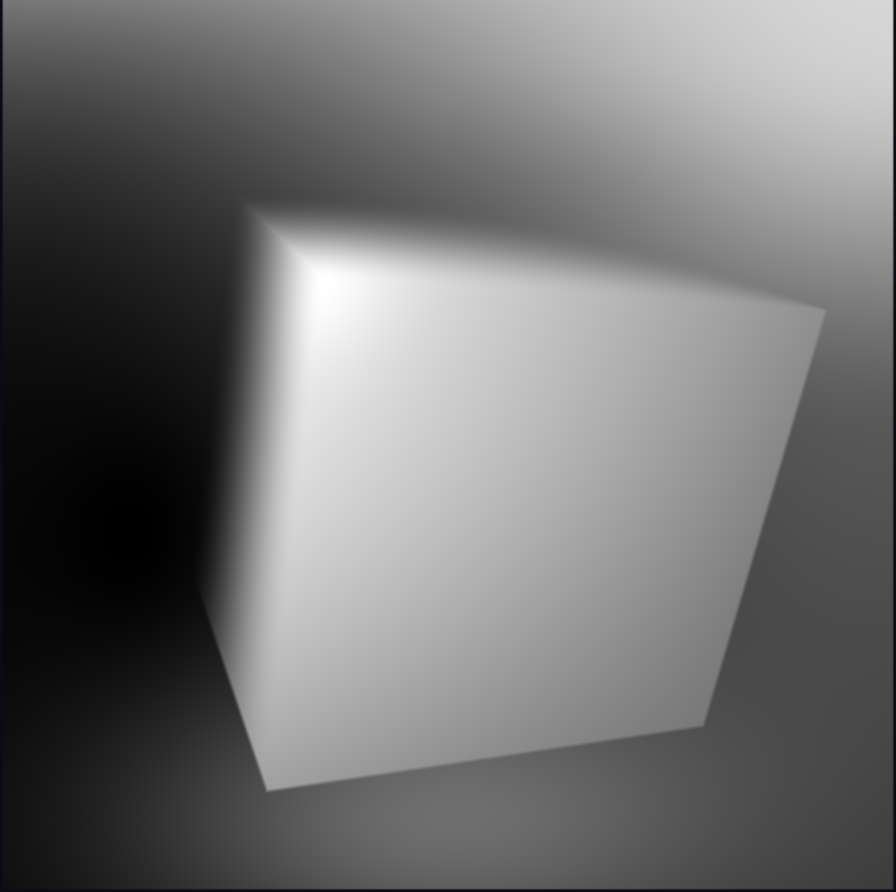
Give the GLSL for this texture map, as a WebGL 2 fragment shader.

```glsl
#version 300 es
precision highp float;

uniform vec2 u_resolution;
out vec4 fragColor;

// Signed distance to the line a-b, positive on its left side
float edgeDistance(vec2 p, vec2 a, vec2 b) {
    vec2 d = normalize(b - a);
    return d.x * (p.y - a.y) - d.y * (p.x - a.x);
}

float glow(vec2 p, vec2 center, vec2 radius) {
    vec2 d = (p - center) / radius;
    return exp(-dot(d, d));
}

float backdrop(vec2 p) {
    float left = 0.02 + 0.45 * pow(p.y, 5.0);
    float right = 0.22 + 0.24 * p.y + 0.38 * smoothstep(0.5, 0.95, p.y);
    float shade = mix(left, right, smoothstep(0.0, 1.0, p.x));
    shade += 0.31 * glow(p, vec2(0.45, 0.08), vec2(0.33, 0.17));
    shade -= 0.05 * glow(p, vec2(0.62, 0.8), vec2(0.2, 0.1));
    shade -= 0.05 * glow(p, vec2(0.17, 0.4), vec2(0.1, 0.15));
    return max(shade, 0.0);
}

// Front face light, from st = (0, 0) at the bright upper left corner
float faceLight(vec2 st) {
    float shade = mix(mix(0.9, 0.56, st.x), mix(0.6, 0.47, st.x), st.y);
    shade += 0.08 * sin(2.5 * st.y + 0.3) * (1.0 - st.x * st.x);
    return shade + 0.08 * exp(-dot(st, st) * 40.0);
}

void main() {
    vec2 p = gl_FragCoord.xy / u_resolution;
    float soft = max(0.003, 1.0 / u_resolution.y);

    // Corners of the front face and the lower corner of the side
    vec2 topLeft = vec2(0.362, 0.686);
    vec2 topRight = vec2(0.922, 0.652);
    vec2 lowRight = vec2(0.785, 0.186);
    vec2 lowLeft = vec2(0.298, 0.113);
    vec2 sideLow = vec2(0.214, 0.362);

    float fromLeft = edgeDistance(p, topLeft, lowLeft);
    float fromBottom = edgeDistance(p, lowLeft, lowRight);
    float fromRight = edgeDistance(p, lowRight, topRight);
    float fromTop = edgeDistance(p, topRight, topLeft);
    float fromSide = edgeDistance(p, sideLow, lowLeft);

    // Face coordinates, held at the borders so the bevels continue the light
    vec2 st = max(vec2(fromLeft, fromTop), 0.0);
    st /= st + max(vec2(fromRight, fromBottom), 0.0) + 1e-4;

    // Bevels fade outward on the left and across the curved top
    float outerX = 0.26 + (p.y - 0.784) * 0.1165;
    float innerX = topLeft.x + (p.y - topLeft.y) * 0.1117;
    float k = clamp((p.x - 0.27) / 0.652, 0.0, 1.0);
    float outerY = 0.784 - 0.13 * k * k;
    float innerY = topLeft.y - 0.0607 * (p.x - topLeft.x);
    float bevelLeft = (p.x - outerX) / (innerX - outerX);
    float bevelTop = (outerY - p.y) / max(outerY - innerY, 0.004);
    float fade = smoothstep(0.0, 1.0, min(bevelLeft, bevelTop));

    // Crisp outline on the right and below
    float inside = min(min(fromRight, fromBottom), fromSide);
    float solid = smoothstep(-soft, soft, inside) * fade;
    vec3 color = vec3(mix(backdrop(p), faceLight(st), solid));

    // Thin dark frame, open at the top
    float frame = min(min(p.x, 1.0 - p.x), p.y);
    color = mix(vec3(0.05, 0.04, 0.08), color, smoothstep(0.0015, 0.0045, frame));
    fragColor = vec4(color, 1.0);
}
```
